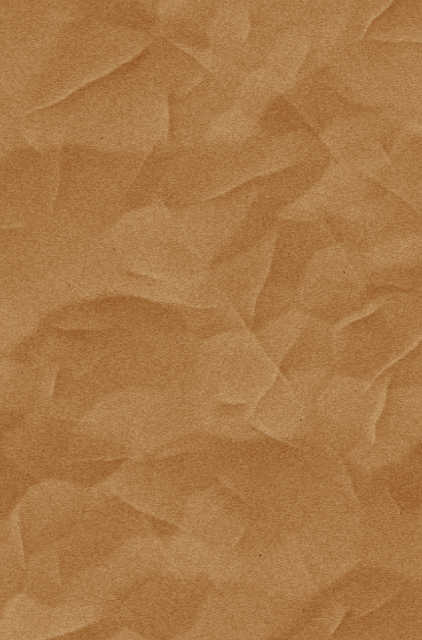
Write a WebGL 2 fragment shader that draws this texture.

```glsl
#version 300 es
precision highp float;
// Crumpled brown wrapping paper: cellular facets and tapering folds are lit
// from the upper left, then covered with fine horizontal fibre grain
// and a few dark flecks. Lengths are in canvas widths.

uniform vec2 u_resolution;
out vec4 fragColor;

const vec3 PAPER = vec3(0.669, 0.480, 0.284);
const vec3 TONE_STEP = vec3(0.025, 0.036, 0.039);  // colour change per unit of light
const vec3 FLECK = vec3(0.40, 0.22, 0.10);
const vec2 LIGHT = vec2(-0.6, 0.8);
const float BIG_FACETS = 3.3;
const float SMALL_FACETS = 8.0;
const float BIG_RELIEF = 1.6;
const float SMALL_RELIEF = 1.7;
const int FOLDS = 54;
const float FOLD_RELIEF = 2.6;
const float CREST_WIDTH = 0.0042;
const float MAX_LIGHT = 3.6;
const float GRAIN = 2.5;
const float FLECK_GRID = 9.0;
const float FLECK_CHANCE = 0.25;

vec2 hash2(vec2 p) {
  vec3 q = fract(p.xyx * vec3(0.1031, 0.1030, 0.0973));
  q += dot(q, q.yzx + 33.33);
  return fract((q.xx + q.yz) * q.zy);
}

float valueNoise(vec2 p) {
  vec2 i = floor(p), f = fract(p);
  f *= f * (3.0 - 2.0 * f);
  float low = mix(hash2(i).x, hash2(i + vec2(1, 0)).x, f.x);
  float high = mix(hash2(i + vec2(0, 1)).x, hash2(i + vec2(1, 1)).x, f.x);
  return mix(low, high, f.y);
}

// Layered sines bend straight edges and spread slow tone changes.
vec2 waves(vec2 p) {
  vec2 w = sin(p.yx * vec2(7.3, 6.1) + p * 3.7 + vec2(0.4, 2.1));
  w += 0.5 * sin(p.yx * vec2(17.0, 19.0) - p * 11.0 + w * 1.3);
  return w + 0.3 * sin(p.yx * vec2(47.0, 41.0) + p * 29.0 + w * 2.0);
}

// Light on tilted cells whose borders rise into ridges.
float facets(vec2 p, float seed, float sharpness) {
  vec2 cell = floor(p), f = fract(p);
  float total = 0.0, weights = 1e-9;
  for (int y = -1; y <= 1; y++)
    for (int x = -1; x <= 1; x++) {
      vec2 o = vec2(x, y);
      vec2 h = hash2(cell + o + seed);
      vec2 d = o + 0.08 + 0.84 * h - f;
      float tilt = hash2(cell + o + seed + 71.0).x - 0.5;
      float w = exp(-sharpness * dot(d, d));
      total += w * (dot(d, LIGHT) + 0.7 * tilt);
      weights += w;
    }
  return total / weights;
}

// Folds are sharp at one end and fan out softly towards the other.
float folds(vec2 p, float aspect) {
  float light = 0.0;
  for (int i = 0; i < FOLDS; i++) {
    float k = float(i);
    vec2 h = hash2(vec2(k * 3.1 + 5.0, 17.0));
    vec2 g = hash2(vec2(k * 5.3 + 2.0, 43.0));
    vec2 centre = vec2(fract(k * 0.618 + 0.2 * h.x), (k + h.y) / float(FOLDS) * aspect);
    float angle = 3.14159 * g.x;
    float halfLength = mix(0.05, 0.24, g.y * g.y);
    vec2 along = vec2(cos(angle), sin(angle));
    vec2 across = vec2(-along.y, along.x);
    float facing = dot(across, LIGHT);
    across *= facing < 0.0 ? -1.0 : 1.0;
    float u = dot(p - centre, along) / halfLength;
    float v = dot(p - centre, across);
    float reach = min(abs(v), 0.4);
    float fan = clamp(0.5 + 0.5 * u, 0.0, 1.0);
    float taper = smoothstep(1.0, 0.35, abs(u));
    float lit = smoothstep(-1.0, 1.0, v / mix(0.002, 0.009, fan));
    float shade = exp(-reach / mix(0.010, 0.040, fan));
    float glow = 0.9 * exp(-reach / mix(0.010, 0.033, fan));
    float crest = min(abs(v / CREST_WIDTH - 0.6), 6.0);
    float slope = mix(-shade, glow, lit) + 0.7 * (1.0 - fan) * exp(-crest * crest);
    light += taper * slope * (0.4 + 0.6 * abs(facing)) * mix(0.35, 1.1, h.x);
  }
  return light;
}

// Short fibres scattered on a loose grid.
float flecks(vec2 p) {
  vec2 q = p * FLECK_GRID, cell = floor(q);
  vec2 h = hash2(cell + 131.0), g = hash2(cell + 207.0);
  vec2 d = (fract(q) - 0.15 - 0.7 * h) / FLECK_GRID;
  vec2 along = vec2(cos(6.283 * g.y), sin(6.283 * g.y));
  float t = clamp(dot(d, along), -0.004 * h.x, 0.004 * h.x);
  float spot = smoothstep(0.0026, 0.0006, length(d - along * t));
  return spot * step(g.x, FLECK_CHANCE) * mix(0.25, 0.8, h.y);
}

void main() {
  vec2 p = gl_FragCoord.xy / u_resolution.x;
  vec2 bend = waves(p);
  vec2 q = p + 0.012 * bend;

  // Relief, from broad facets to narrow folds
  vec2 skewed = mat2(0.9, 0.35, -0.5, 0.95) * q;
  float light = BIG_RELIEF * facets(skewed * BIG_FACETS, 11.0, 32.0);
  float patches = 0.55 + 0.45 * sin(5.0 * p.x + 4.0 * p.y + bend.x);
  light += SMALL_RELIEF * patches * facets(skewed.yx * SMALL_FACETS, 53.0, 22.0);
  light += FOLD_RELIEF * folds(q, u_resolution.y / u_resolution.x);
  light = MAX_LIGHT * tanh(light / MAX_LIGHT);

  // Fibre grain
  light += GRAIN * (valueNoise(p * vec2(210.0, 430.0)) - 0.5);
  light += GRAIN * (valueNoise(p * vec2(410.0, 470.0) + 91.0) - 0.5);

  vec3 colour = PAPER + TONE_STEP * light;
  fragColor = vec4(mix(colour, FLECK, flecks(p)), 1.0);
}
```
